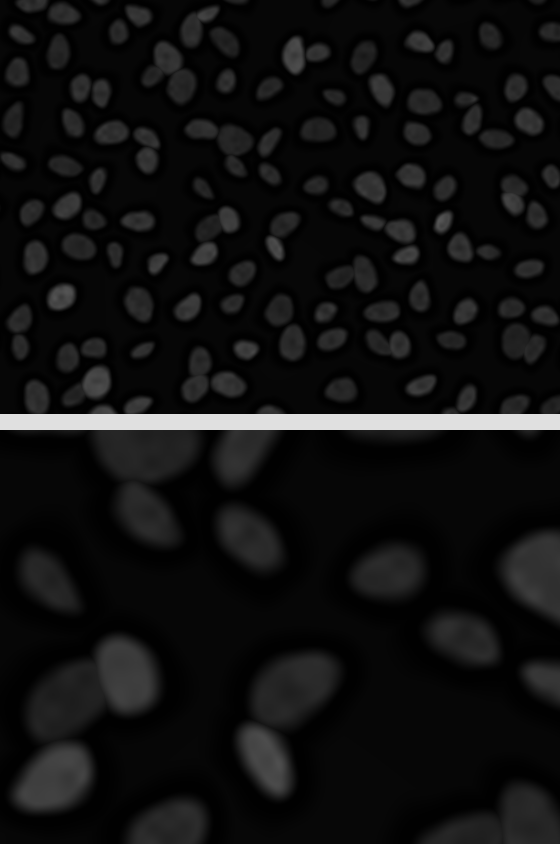
Top, the full canvas; bottom, a detail of the centre.
A WebGL 1 fragment shader for this texture:

```glsl
precision highp float;

uniform vec2 u_resolution;

float hash(vec2 p) {
  return fract(sin(dot(p, vec2(127.1, 311.7))) * 43758.5453);
}

float noise(vec2 p) {
  vec2 i = floor(p);
  vec2 f = fract(p);
  f = f * f * (3.0 - 2.0 * f);
  return mix(mix(hash(i), hash(i + vec2(1.0, 0.0)), f.x),
             mix(hash(i + vec2(0.0, 1.0)), hash(i + vec2(1.0, 1.0)), f.x), f.y);
}

// Approximate signed distance to a slightly bent, egg-shaped ellipse
float nucleusDistance(vec2 p, vec2 radii, float bend, float taper) {
  vec2 q = p / radii + 0.0001;
  q.y = (q.y + bend * (q.x * q.x - 0.4)) * (1.0 + taper * clamp(q.x, -1.2, 1.2));
  float k = length(q);
  return k * (k - 1.0) / max(length(q / radii), 0.0001);
}

void main() {
  vec2 p = gl_FragCoord.xy / u_resolution.y;
  const float density = 9.5;
  vec2 cell = floor(p * density);
  float nearest = 1.0;
  float glow = 0.0;

  // Jittered grid of nuclei
  for (int y = -1; y <= 1; y++) {
    for (int x = -1; x <= 1; x++) {
      vec2 id = cell + vec2(float(x), float(y));
      if (hash(id + 71.3) < 0.05) continue;

      vec2 jitter = vec2(hash(id + 3.1), hash(id + 17.7)) - 0.5;
      vec2 local = p - (id + 0.5 + 0.72 * jitter) / density;
      float angle = 3.14159 * hash(id + 29.4);
      float c = cos(angle);
      float s = sin(angle);
      local = vec2(c * local.x + s * local.y, c * local.y - s * local.x);

      float size = hash(id + 41.9);
      float halfLength = mix(0.029, 0.046, size);
      vec2 radii = halfLength * vec2(1.0, mix(0.53, 0.82, hash(id + 53.2)));
      float bend = 0.5 * (hash(id + 61.8) - 0.5);
      float taper = 0.45 * (hash(id + 83.6) - 0.5);
      float d = nucleusDistance(local, radii, bend, taper);
      d += 0.005 * (noise(p * 45.0 + id * 7.0) - 0.5);
      nearest = min(nearest, d);

      // Soft body with mottling and a faint dark core
      float body = 1.0 - smoothstep(-0.011, 0.007, d);
      float tone = hash(id + 97.5);
      float level = mix(0.135, 0.215, tone) + 0.09 * pow(tone, 14.0) - 0.025 * (size - 0.5);
      float mottle = 0.86 + 0.28 * noise(p * 75.0 + id * 13.0);
      float core = 0.22 * hash(id + 11.6) * exp(-dot(local, local) / 0.00012);
      glow = max(glow, body * level * mottle * (1.0 - core));
    }
  }

  // Near-black halo fading into the dark grey field
  float field = 0.004 + 0.021 * smoothstep(0.009, 0.030, nearest);
  field *= 0.92 + 0.16 * noise(p * 6.0);
  gl_FragColor = vec4(vec3(max(field, glow)), 1.0);
}
```
